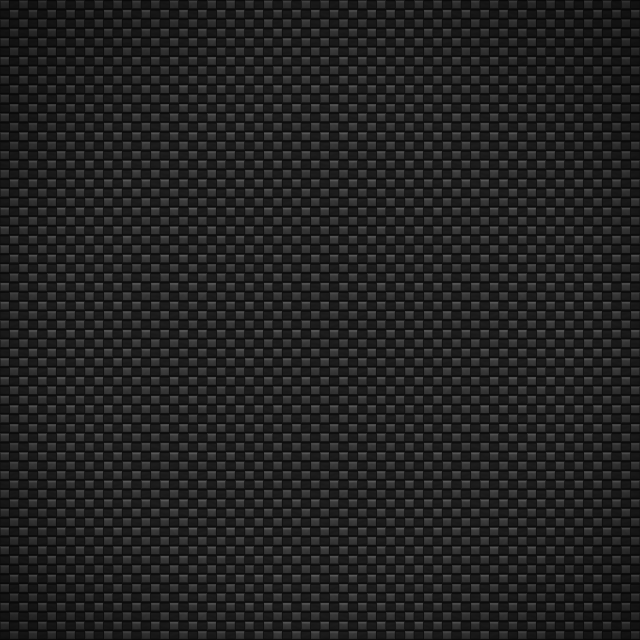
This texture is drawn by a Shadertoy shader. Its source:

```glsl
// Black woven carbon fibre: a 68 by 68 checker of raised and sunken threads.
// Each cell is a beveled box; raised ones catch light along the top edge,
// layered sines vary the tone, and the corners fall into shade.

// Signed distance to a box centred on the origin
float boxDistance(vec2 p, vec2 halfSize) {
    vec2 q = abs(p) - halfSize;
    return length(max(q, 0.0)) + min(max(q.x, q.y), 0.0);
}

float softFill(float dist, float blur) {
    return 1.0 - smoothstep(-blur, blur, dist);
}

// Faint irregular tone from layered sines, about -1 to 1
float waveNoise(vec2 p) {
    return 0.5 * sin(p.x * 2.7 + 1.9 * sin(p.y * 1.3))
         + 0.5 * sin(p.y * 3.1 + 2.3 * sin(p.x * 1.7));
}

void mainImage(out vec4 fragColor, in vec2 fragCoord) {
    vec2 uv = fragCoord / iResolution.xy;
    vec2 grid = uv * 68.0;
    vec2 cell = floor(grid);
    vec2 local = fract(grid) - 0.5;
    float blur = max(0.07, 50.0 / iResolution.y);

    // Sunken thread: dark gaps around a dim, slightly ribbed body
    float sunkenBody = softFill(boxDistance(local, vec2(0.47, 0.37)), blur);
    float sunken = mix(0.05, 0.108 + 0.02 * local.y, sunkenBody);
    sunken += 0.007 * sunkenBody * waveNoise(grid * vec2(1.3, 4.0));

    // Raised thread: vertical gradient with a lit upper bevel
    float raisedBody = softFill(boxDistance(local - vec2(0.0, 0.03), vec2(0.45, 0.41)), blur);
    float bevel = exp(-pow((local.y - 0.34) / 0.11, 2.0));
    float rowGleam = 0.07 + 0.03 * sin(cell.y * 2.4);
    float raised = mix(0.185, 0.25, local.y + 0.5) + rowGleam * bevel;
    raised += 0.012 * waveNoise(cell * 1.7) + 0.006 * waveNoise(grid * 3.0);
    raised = mix(0.06, raised, raisedBody);

    // Alternate the two threads, then shade toward the corners
    float isRaised = mod(cell.x + cell.y, 2.0);
    float tone = mix(sunken, raised, isRaised);
    tone *= 1.0 - 0.38 * smoothstep(0.35, 0.75, length(uv - vec2(0.5, 0.47)));

    fragColor = vec4(vec3(tone), 1.0);
}
```
